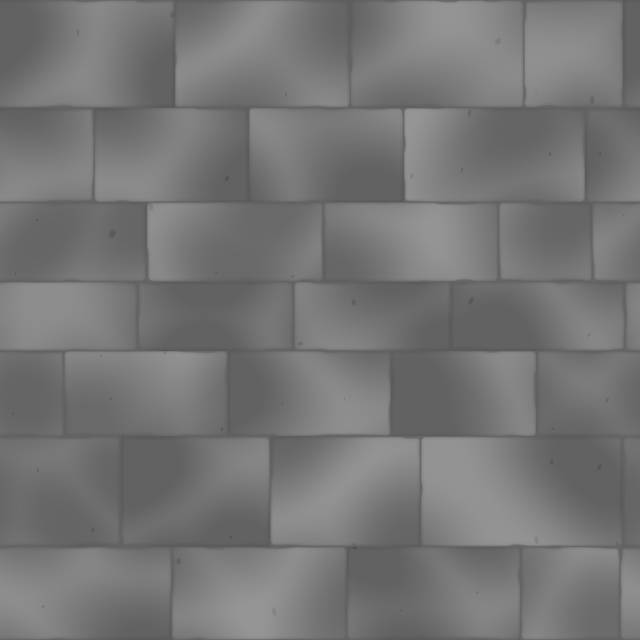
Write a WebGL 1 fragment shader that draws this texture.

```glsl
precision highp float;
// Grey stone block wall: seven uneven courses of four blocks with thin joints.

uniform vec2 u_resolution;

#define COURSES 7
#define BLOCKS 4
#define JOINT_HALF 0.0012
#define CORNER_RADIUS 0.008
#define EDGE_WOBBLE 0.0022
#define CLOUD_SCALE 4.6
#define SPECK_GRID 10.0
#define SPECK_CHANCE 0.45
#define DARK_STONE 0.385
#define LIGHT_STONE 0.585
#define MORTAR 0.385

float hash(vec2 p) {
  return fract(sin(dot(p, vec2(127.1, 311.7))) * 43758.5453);
}

vec2 hash2(vec2 p) {
  return vec2(hash(p), hash(p + 37.3));
}

float valueNoise(vec2 p) {
  vec2 i = floor(p), f = fract(p);
  f = f * f * (3.0 - 2.0 * f);
  return mix(mix(hash(i), hash(i + vec2(1, 0)), f.x),
             mix(hash(i + vec2(0, 1)), hash(i + vec2(1, 1)), f.x), f.y);
}

// Smooth distance to the nearest scattered point: dark pools, light ridges.
float cellClouds(vec2 p) {
  vec2 cell = floor(p);
  float sum = 0.0;
  for (int y = -1; y <= 1; y++) {
    for (int x = -1; x <= 1; x++) {
      vec2 c = cell + vec2(float(x), float(y));
      sum += exp(-16.0 * length(c + hash2(c) - p));
    }
  }
  return -log(sum) / 16.0;
}

// Per course: bottom edge, first joint, unevenness of the block widths.
vec3 course(int i) {
  if (i == 0) return vec3(0.0, 0.268, 0.050);
  if (i == 1) return vec3(0.146, 0.189, -0.035);
  if (i == 2) return vec3(0.318, 0.100, 0.012);
  if (i == 3) return vec3(0.452, 0.215, -0.012);
  if (i == 4) return vec3(0.560, 0.229, 0.055);
  if (i == 5) return vec3(0.684, 0.147, -0.018);
  return vec3(0.832, 0.273, 0.050);
}

float roundedBox(vec2 p, vec2 halfSize, float r) {
  vec2 q = abs(p) - halfSize + r;
  return length(max(q, 0.0)) + min(max(q.x, q.y), 0.0) - r;
}

// Faint tilted chips, at most one per grid cell.
float specks(vec2 uv) {
  vec2 cell = floor(uv * SPECK_GRID);
  vec2 rnd = hash2(cell + 5.7);
  vec2 p = fract(uv * SPECK_GRID) - mix(vec2(0.2), vec2(0.8), rnd);
  float angle = 1.2 + 1.4 * (hash(cell + 9.1) - 0.5);
  float c = cos(angle), s = sin(angle);
  p = vec2(c * p.x + s * p.y, c * p.y - s * p.x);
  float size = mix(0.025, 0.09, pow(hash(cell + 2.3), 2.0));
  float d = length(p / vec2(size, size * mix(0.4, 0.75, rnd.x)));
  return step(hash(cell + 71.9), SPECK_CHANCE) * (1.0 - smoothstep(0.5, 1.2, d));
}

void main() {
  vec2 uv = gl_FragCoord.xy / u_resolution;
  float pixel = 1.0 / min(u_resolution.x, u_resolution.y);

  // Find the course, then the block within it.
  vec3 row = course(0);
  vec2 id = vec2(0.0);
  float top = 1.0;
  for (int i = 0; i < COURSES; i++) {
    vec3 c = course(i);
    if (c.x <= uv.y) { row = c; id.y = float(i); }
    else top = min(top, c.x);
  }
  float x = uv.x + step(uv.x, row.y);
  float left = row.y, right = row.y + 1.0;
  for (int k = 0; k < BLOCKS; k++) {
    float n = float(k);
    float joint = row.y + n / float(BLOCKS) + row.z * sin(0.5 * n * n);
    if (joint <= x) { left = joint; id.x = n; }
    else right = min(right, joint);
  }
  vec2 halfSize = 0.5 * vec2(right - left, top - row.x);
  vec2 local = vec2(x - left, uv.y - row.x) - halfSize;
  vec2 seed = 40.0 * hash2(id + 3.1);

  // Clouded face, different in every block.
  vec2 p = local * CLOUD_SCALE + seed;
  p += 0.12 * sin(3.0 * p.yx + seed);
  float cloud = smoothstep(0.1, 0.9, cellClouds(p));
  float tone = mix(DARK_STONE, LIGHT_STONE, cloud) + 0.07 * (hash(id + 11.0) - 0.5);
  tone = clamp(tone, DARK_STONE, LIGHT_STONE);
  tone -= 0.055 * specks(uv);

  // Worn edges, soft shade beside the joint, and the joint itself.
  float wear = smoothstep(0.5, 0.95, valueNoise(local * 32.0 + seed));
  float d = roundedBox(local, halfSize, CORNER_RADIUS) + EDGE_WOBBLE * wear;
  tone *= 1.0 - 0.07 * smoothstep(-0.007, 0.0, d);
  float joint = smoothstep(-pixel, pixel, d + JOINT_HALF);
  tone = mix(tone, min(tone, MORTAR), 0.85 * joint);

  gl_FragColor = vec4(vec3(tone), 1.0);
}
```
